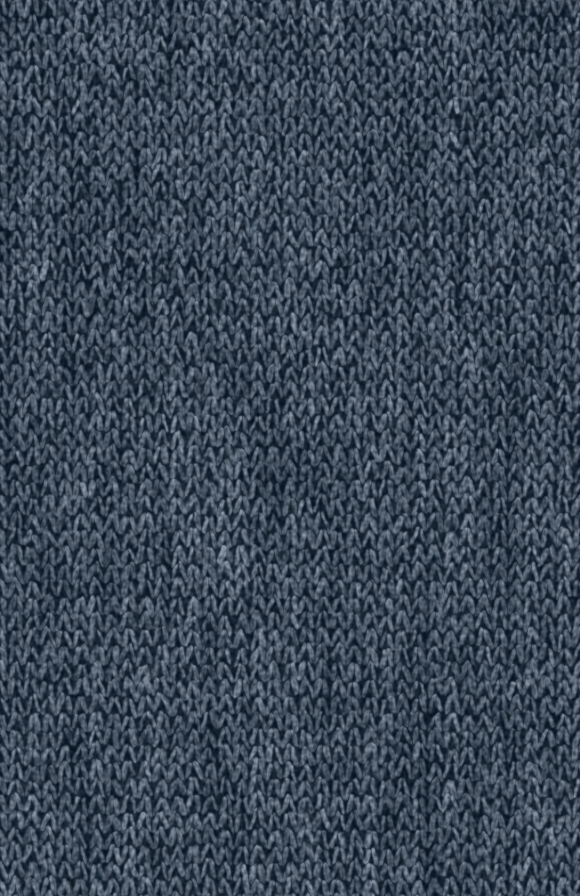
Give the GLSL for this texture, as a Shadertoy shader.

```glsl
#define STRANDS 72.0
#define ROWS 54.0
#define LEAN 0.26
#define HALF_LENGTH 0.80
#define STRAND_RADIUS 0.47
#define WOBBLE 0.36
#define STITCH_VARIATION 0.22
#define SLUB_STRENGTH 0.15
#define FIBRE_STRENGTH 0.48
#define GAP_TONE 0.10
#define SHADOW_COLOR vec3(0.030, 0.080, 0.132)
#define LIGHT_COLOR vec3(0.470, 0.520, 0.580)

float hash(vec2 p) {
    vec3 q = fract(vec3(p.xyx) * 0.1031);
    q += dot(q, q.yzx + 33.33);
    return fract((q.x + q.y) * q.z);
}

vec2 gradient(vec2 cell) {
    float angle = 6.28318 * hash(cell);
    return vec2(cos(angle), sin(angle));
}

float gradientNoise(vec2 p) {
    vec2 i = floor(p), f = fract(p);
    vec2 u = f * f * f * (f * (f * 6.0 - 15.0) + 10.0);
    vec2 e = vec2(1.0, 0.0);
    float bottom = mix(dot(gradient(i), f), dot(gradient(i + e), f - e), u.x);
    float top = mix(dot(gradient(i + e.yx), f - e.yx),
                    dot(gradient(i + 1.0), f - 1.0), u.x);
    return mix(bottom, top, u.y);
}

float segmentDistance(vec2 p, vec2 halfAxis) {
    float along = clamp(dot(p, halfAxis) / dot(halfAxis, halfAxis), -1.0, 1.0);
    return length(p - halfAxis * along);
}

// Brightness of the uppermost slanted stitch; neighbouring strands lean apart.
float weave(vec2 p, float edge) {
    vec2 cell = floor(p);
    float tone = GAP_TONE;
    for (int y = -1; y <= 1; y++) {
        for (int x = -1; x <= 1; x++) {
            vec2 id = cell + vec2(x, y);
            float side = mod(id.x, 2.0) * 2.0 - 1.0;
            vec2 jitter = vec2(hash(id + 11.0), hash(id + 47.0)) - 0.5;
            vec2 d = p - id - 0.5 - jitter * vec2(0.30, 0.26);
            d.y *= 2.0;
            float lean = side * LEAN * (0.6 + 0.8 * hash(id + 83.0));
            float dist = segmentDistance(d, vec2(lean, HALF_LENGTH));
            float radius = STRAND_RADIUS * (0.80 + 0.40 * hash(id + 29.0));
            float mask = 1.0 - smoothstep(radius - 0.28 - edge, radius + edge, dist);

            // Rounded yarn, lit near its upper end
            float yarn = 0.68 - 0.8 * dist * dist + 0.09 * d.y;
            yarn += STITCH_VARIATION * (hash(id + 131.0) - 0.5);
            yarn += 0.18 * step(0.985, hash(id + 173.0));
            tone = max(tone, mix(GAP_TONE, yarn, mask));
        }
    }
    return tone;
}

void mainImage(out vec4 fragColor, in vec2 fragCoord) {
    vec2 uv = fragCoord / iResolution.xy;
    vec2 p = uv * vec2(STRANDS, ROWS);
    float edge = 0.5 * STRANDS / iResolution.x;

    // Uneven thread tension, coarse and fine
    p += WOBBLE * vec2(gradientNoise(uv * vec2(9.0, 22.0)),
                       gradientNoise(uv * vec2(28.0, 9.0) + 40.0));
    p += 0.5 * WOBBLE * vec2(gradientNoise(uv * vec2(70.0, 95.0) + 14.0),
                             gradientNoise(uv * vec2(80.0, 75.0) + 52.0));
    float tone = weave(p, edge);

    // Long vertical slubs, faint crosswise bands and broad fading
    float slub = gradientNoise(uv * vec2(29.0, 3.5) + 7.0)
               + 0.6 * gradientNoise(uv * vec2(62.0, 9.0) + 61.0)
               + 0.5 * gradientNoise(uv * vec2(3.0, 31.0) + 19.0)
               + 0.3 * gradientNoise(uv * vec2(4.0, 5.0) + 90.0);
    tone += SLUB_STRENGTH * slub * (0.4 + tone);

    // Fine fibres, stretched along the strands
    float fibre = gradientNoise(uv * vec2(155.0, 150.0))
                + 0.6 * gradientNoise(uv * vec2(125.0, 230.0) + 33.0);
    tone += FIBRE_STRENGTH * fibre * (0.3 + tone);

    vec3 color = mix(SHADOW_COLOR, LIGHT_COLOR, clamp(tone, 0.0, 1.15));
    color += vec3(0.012, 0.0, -0.008) * gradientNoise(uv * vec2(45.0, 65.0) + 5.0);
    fragColor = vec4(clamp(color, 0.0, 1.0), 1.0);
}
```
